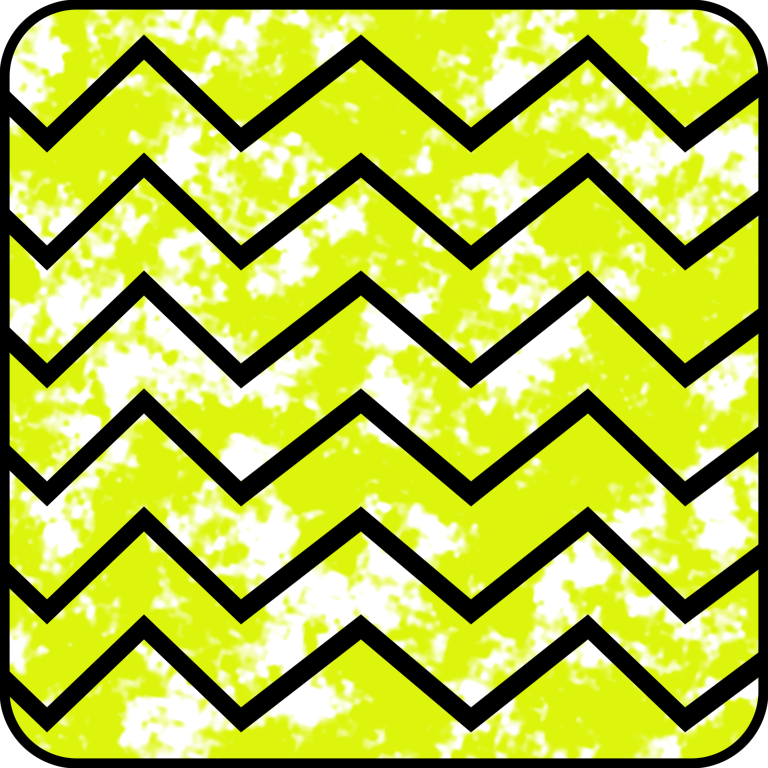
Give the GLSL for this pattern, as a WebGL 1 fragment shader.

```glsl
precision highp float;

uniform vec2 u_resolution;

const float ROWS = 6.0;
const float ROW_SPACING = 0.1536;
const float LAST_ROW_LIFT = 0.013;
const float TOP_VALLEY = 0.8177;
const float ZIGZAG_HEIGHT = 0.121;
const float LINE_HALF_HEIGHT = 0.0163;
const float CORNER_RADIUS = 0.1;
const float BORDER_WIDTH = 0.0125;

const vec3 LIME = vec3(0.865, 0.96, 0.05);
const vec3 WHITE = vec3(1.0);
const vec3 INK = vec3(0.0);

float hash(vec2 p) {
  vec3 q = fract(vec3(p.xyx) * 0.1031);
  q += dot(q, q.yzx + 33.33);
  return fract((q.x + q.y) * q.z);
}

float valueNoise(vec2 p) {
  vec2 cell = floor(p);
  vec2 f = fract(p);
  f = f * f * (3.0 - 2.0 * f);
  float low = mix(hash(cell), hash(cell + vec2(1.0, 0.0)), f.x);
  float high = mix(hash(cell + vec2(0.0, 1.0)), hash(cell + vec2(1.0)), f.x);
  return mix(low, high, f.y);
}

// Slow falloff between octaves keeps the blotches ragged
float blotches(vec2 p, float frequency, float gain) {
  float sum = 0.0;
  float total = 0.0;
  float weight = 1.0;
  vec2 q = p * frequency;
  for (int i = 0; i < 4; i++) {
    sum += weight * valueNoise(q);
    total += weight;
    weight *= gain;
    q = mat2(1.6, 1.2, -1.2, 1.6) * q + 17.3;
  }
  return sum / total;
}

// Rises from 0 at the left foot to 1 at the peak, back to 0 at the right foot
float tent(float x, float left, float peak, float right) {
  return min((x - left) / (peak - left), (right - x) / (right - peak));
}

// Uneven zigzag shared by every row
float zigzag(float x) {
  float h = tent(x, -0.19, -0.065, 0.0612);
  h = max(h, tent(x, 0.0612, 0.1875, 0.3138));
  h = max(h, tent(x, 0.3138, 0.470, 0.6133));
  h = max(h, tent(x, 0.6133, 0.7656, 0.892));
  return max(h, tent(x, 0.892, 1.054, 1.2));
}

// Vertical distance to the nearest row; the last row sits a little closer
float rowDistance(vec2 p) {
  float y = p.y - TOP_VALLEY - ZIGZAG_HEIGHT * zigzag(p.x);
  float nearest = 1.0;
  for (float row = 0.0; row < ROWS; row++) {
    float lift = LAST_ROW_LIFT * step(ROWS - 1.5, row);
    nearest = min(nearest, abs(y + row * ROW_SPACING - lift));
  }
  return nearest;
}

float roundedBox(vec2 p, vec2 halfSize, float radius) {
  vec2 d = abs(p) - halfSize + radius;
  return length(max(d, 0.0)) + min(max(d.x, d.y), 0.0) - radius;
}

float inside(float distance, float pixel) {
  return 1.0 - smoothstep(-0.75 * pixel, 0.75 * pixel, distance);
}

void main() {
  vec2 p = gl_FragCoord.xy / u_resolution;
  float pixel = 1.0 / min(u_resolution.x, u_resolution.y);

  // Mottled ground
  float cloud = blotches(p + 3.7, 14.0, 0.8);
  vec3 color = mix(LIME, WHITE, smoothstep(0.472, 0.636, cloud));

  // Zigzag rows
  float line = (rowDistance(p) - LINE_HALF_HEIGHT) * 0.77;
  color = mix(color, INK, inside(line, pixel));

  // Rounded frame with white corners outside
  float frame = roundedBox(p - 0.5, vec2(0.5), CORNER_RADIUS);
  color = mix(color, INK, inside(-frame - BORDER_WIDTH, pixel));
  color = mix(WHITE, color, inside(frame - 0.5 * pixel, pixel));

  gl_FragColor = vec4(color, 1.0);
}
```
